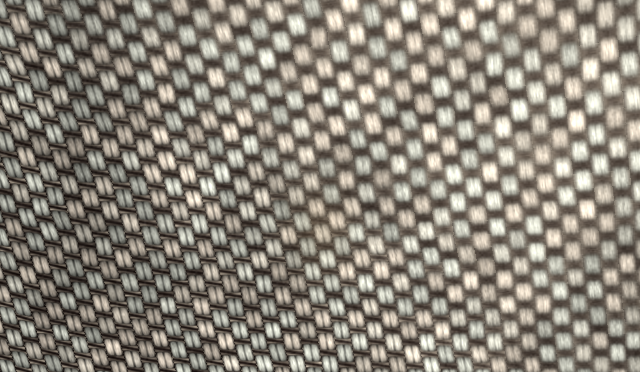
A Shadertoy shader for this texture:

```glsl
// Close-up of a woven fabric: pale pairs of upright threads over dark pairs of
// cross threads, in a checkerboard on a gently bent grid. Focus is sharpest at
// the lower left and softens toward the upper right; tints vary per stitch.

const vec3 PINK_THREAD = vec3(1.02, 0.96, 0.88);
const vec3 GREEN_THREAD = vec3(0.96, 0.97, 0.91);
const vec3 DARK_THREAD = vec3(0.60, 0.55, 0.49);
const vec3 DEEP_SHADOW = vec3(0.12, 0.085, 0.075);
const vec3 BEIGE_HAZE = vec3(0.60, 0.56, 0.49);
const vec3 STAIN = vec3(0.66, 0.57, 0.43);

float hash(vec2 p) {
    return fract(sin(dot(p, vec2(127.1, 311.7))) * 43758.5453);
}

float noise(vec2 p) {
    vec2 i = floor(p), f = fract(p);
    f = f * f * (3.0 - 2.0 * f);
    return mix(mix(hash(i), hash(i + vec2(1, 0)), f.x),
               mix(hash(i + vec2(0, 1)), hash(i + vec2(1, 1)), f.x), f.y);
}

float roundedBox(vec2 p, vec2 halfSize, float radius) {
    vec2 q = abs(p) - halfSize + radius;
    return length(max(q, 0.0)) + min(max(q.x, q.y), 0.0) - radius;
}

// Canvas position to stitch units: columns lean, rows dip at the left
// and widen upward
vec2 weaveGrid(vec2 uv) {
    float column = 40.5 * uv.x - 1.8 * uv.x * uv.x + uv.y * (6.8 - 5.2 * uv.x);
    float row = (36.5 - 6.0 * uv.x) * uv.y - 5.5 * uv.y * uv.y
              - 2.0 * exp(-5.0 * uv.x);
    vec2 wobble = vec2(noise(uv * 14.0), noise(uv * 14.0 + 31.0)) - 0.5;
    return vec2(column, row) + 0.14 * wobble;
}

// Two dark cross threads per row, paler toward the ends of each stitch
vec3 crossThreads(vec2 p, float softness) {
    vec2 cell = floor(p), f = fract(p) - 0.5;
    float ridge = abs(sin(6.2832 * (f.y + 0.22 * f.x)));
    float fibre = 0.7 + 0.6 * noise(p * vec2(3.0, 12.0));
    float crisp = ridge * ridge * fibre * 0.85;
    float soft = 0.12 + 1.2 * dot(f, f) + 0.16 * fibre;
    float light = mix(crisp, soft, softness);
    light *= 0.6 + 0.8 * hash(cell + 7.0);
    return mix(DEEP_SHADOW, DARK_THREAD, light);
}

// One pale stitch made of two upright threads with a groove between
vec3 paleStitch(vec2 q, vec2 id, vec2 p, float softness) {
    vec3 tint = mix(PINK_THREAD, GREEN_THREAD, smoothstep(0.25, 0.75, hash(id)));
    float groove = exp(-q.x * q.x / 0.006) * mix(0.42, 0.08, softness);
    float roundness = 1.0 - 0.48 * q.y * q.y / 0.52
                    - 0.3 * pow(abs(q.x) / 0.45, 4.0);
    float fibre = 0.86 + 0.22 * noise(p * vec2(13.0, 3.0));
    float wear = 0.82 + 0.28 * hash(id + 19.0);
    return tint * max(roundness - groove, 0.25) * fibre * wear;
}

vec3 weave(vec2 p, float blur, float softness) {
    vec3 color = crossThreads(p, softness);
    vec2 home = floor(p);
    for (int j = -1; j <= 1; j++) {
        for (int i = -1; i <= 1; i++) {
            vec2 id = home + vec2(i, j);
            if (mod(id.x + id.y, 2.0) > 0.5) continue;
            vec2 q = p - id - 0.5;
            float d = roundedBox(q, vec2(0.44, 0.74), 0.24);
            // Contact shadow, then the stitch itself
            float shadow = 1.0 - smoothstep(0.0, 0.16, d);
            color *= 1.0 - 0.35 * shadow * (1.0 - softness);
            float cover = 1.0 - smoothstep(-blur, blur, d);
            color = mix(color, paleStitch(q, id, p, softness), cover);
        }
    }
    return color;
}

void mainImage(out vec4 fragColor, in vec2 fragCoord) {
    vec2 uv = fragCoord / iResolution.xy;
    float defocus = smoothstep(0.1, 1.5, uv.x + 0.65 * uv.y);
    float blur = mix(0.08, 0.25, defocus);
    vec3 color = weave(weaveGrid(uv), blur, smoothstep(0.1, 0.75, defocus));

    // Haze out of focus, and a broad change of light across the cloth
    color = mix(color, BEIGE_HAZE, 0.16 * defocus);
    float patches = noise(uv * vec2(7.0, 4.0) + 3.0);
    color *= mix(0.88, 1.06, smoothstep(0.0, 0.75, uv.x)) * (0.87 + 0.26 * patches);

    // Faint yellow stain below the middle
    vec2 stainOffset = (uv - vec2(0.5, 0.38)) / vec2(0.05, 0.12);
    color = mix(color, STAIN, 0.2 * exp(-dot(stainOffset, stainOffset)));

    // Fine grain, tied to canvas units
    color += 0.07 * (noise(uv * vec2(300.0, 175.0)) - 0.5);
    fragColor = vec4(clamp(color, 0.0, 1.0), 1.0);
}
```
